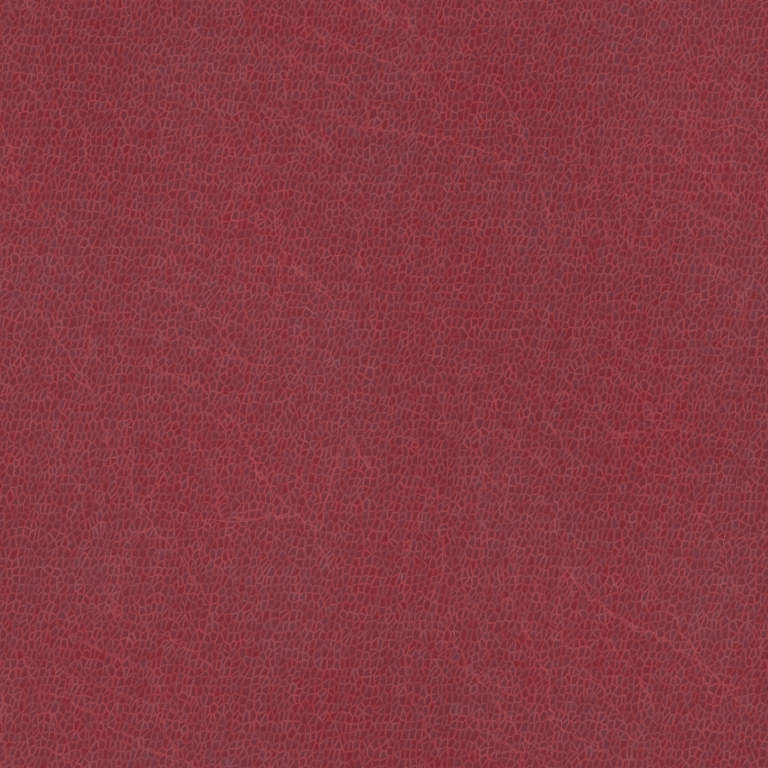
Give the GLSL for this texture, as a Shadertoy shader.

```glsl
// Worn red leather: a fine upright pebble grain from stretched cellular noise,
// crossed by pale diagonal creases (long cell borders, bent and broken up by
// layered sines), with a soft mottle from crimson to dusty purple.

const vec3 PEBBLE = vec3(0.490, 0.190, 0.230);
const vec3 RIDGE  = vec3(0.605, 0.270, 0.298);
const vec3 CREASE = vec3(0.675, 0.310, 0.325);
const vec3 DUSTY_SHIFT = vec3(-0.025, 0.036, 0.046);

const vec2  GRAIN_SCALE  = vec2(132.0, 84.0);  // cells across and up
const float GRAIN_LEAN   = 0.22;
const float RIDGE_WIDTH  = 0.0026;
const float CREASE_WIDTH = 0.0024;
const int   CREASE_LAYERS = 4;

vec2 hash2(vec2 p) {
    vec3 q = fract(p.xyx * vec3(0.1031, 0.1030, 0.0973));
    q += dot(q, q.yzx + 33.33);
    return fract((q.xx + q.yz) * q.zy);
}

mat2 rotation(float a) {
    float c = cos(a), s = sin(a);
    return mat2(c, s, -s, c);
}

// Layered sines, roughly -0.9 to 0.9
float waves(vec2 p) {
    float sum = 0.0, gain = 0.5;
    mat2 turn = rotation(1.1);
    for (int i = 0; i < 4; i++) {
        p = turn * p * 1.7 + 0.8 * sin(p.yx * 0.7) + 2.3;
        sum += gain * sin(p.x) * sin(p.y);
        gain *= 0.55;
    }
    return sum;
}

// Cellular noise: x = distance to the cell border in canvas units,
// y = random value of the cell, zw = offset to the cell centre
vec4 cells(vec2 p, vec2 scale, float seed) {
    p = p * scale + seed;
    vec2 base = floor(p), near1 = vec2(9.0), near2 = vec2(9.0);
    float id = 0.0;
    for (int y = -1; y <= 1; y++)
    for (int x = -1; x <= 1; x++) {
        vec2 cell = base + vec2(x, y);
        vec2 rnd = hash2(cell + 100.0);
        vec2 r = cell + 0.1 + 0.8 * rnd - p;
        if (dot(r, r) < dot(near1, near1)) {
            near2 = near1;
            near1 = r;
            id = fract(rnd.x * 7.3 + rnd.y * 3.1);
        } else if (dot(r, r) < dot(near2, near2)) {
            near2 = r;
        }
    }
    vec2 normal = normalize(near2 - near1);
    float border = dot(0.5 * (near1 + near2), normal);
    return vec4(border / length(scale * normal), id, near1);
}

// Broken crease lines at several angles and sizes
float creases(vec2 uv) {
    vec2 jag = vec2(waves(uv * 75.0), waves(uv * 75.0 + 7.0));
    vec2 bend = vec2(waves(uv * 5.0 + 3.0), waves(uv * 5.0 + 11.0));
    vec2 p = uv + 0.0065 * jag + 0.035 * bend;
    float total = 0.0;
    for (int i = 0; i < CREASE_LAYERS; i++) {
        float k = float(i);
        float angle = 0.95 + 0.38 * sin(k * 2.4);
        vec2 scale = vec2(2.6, 8.0) * (1.0 + 0.65 * k);
        float border = cells(rotation(angle) * p, scale, 17.0 * k + 5.0).x;
        float line = 1.0 - smoothstep(0.0, CREASE_WIDTH, border);
        float patchy = smoothstep(0.02, 0.45, waves(uv * 5.5 + 9.0 * k));
        total = max(total, line * patchy * (1.0 - 0.13 * k));
    }
    return total;
}

void mainImage(out vec4 fragColor, in vec2 fragCoord) {
    vec2 uv = fragCoord / min(iResolution.x, iResolution.y);

    // Pebble grain
    vec2 p = uv + 0.004 * vec2(waves(uv * 28.0), waves(uv * 28.0 + 5.0));
    p.x -= GRAIN_LEAN * p.y;
    vec4 grain = cells(p, GRAIN_SCALE, 0.0);
    float ridge = 1.0 - smoothstep(0.0, RIDGE_WIDTH, grain.x);
    ridge *= 0.85 + 0.45 * waves(uv * 60.0 + 21.0);
    vec3 color = mix(PEBBLE, RIDGE, ridge);

    // Pebble tint and low side light
    float mottle = 0.9 * (grain.y - 0.5) + 0.8 * waves(uv * 110.0)
                 + 0.5 * waves(uv * 9.0 + 4.0);
    color += DUSTY_SHIFT * (0.1 + 0.75 * mottle);
    color += 0.022 * dot(grain.zw, vec2(0.7, -0.7));

    // Creases and broad wear
    color = mix(color, CREASE, 0.62 * creases(uv));
    color += 0.014 * waves(uv * 4.0 + 15.0) + 0.008 * (0.5 - uv.x);

    fragColor = vec4(clamp(color, 0.0, 1.0), 1.0);
}
```
